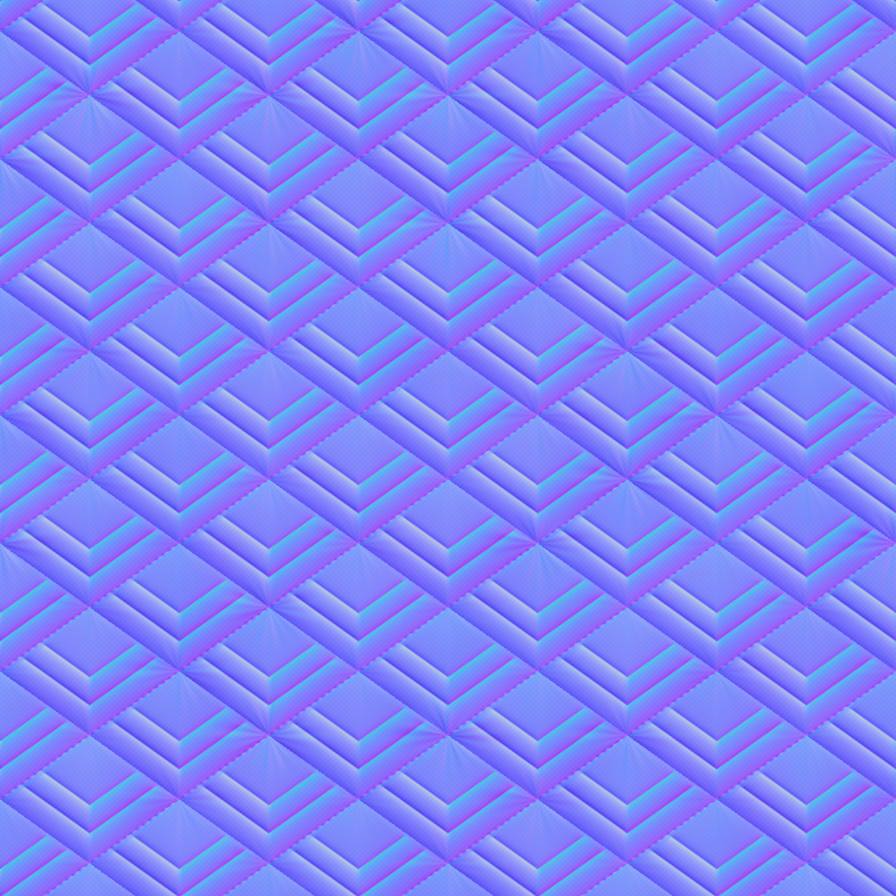
Give the GLSL for this texture map, as a Shadertoy shader.

```glsl
// Tangent-space normal map of quilted fabric: staggered diamonds, 5 across and
// 7 down, each padded in chevron bands. Tilts from rolled edges, stitches,
// puckers and weave are summed, then turned into a unit normal.

const vec2 REPEATS = vec2(5.0, 7.0);
const float TAU = 6.2831853;

float hash(vec2 p) {
    return fract(sin(dot(p, vec2(127.1, 311.7))) * 43758.5453);
}

// Value noise that wraps after a whole number of cells
float wrapNoise(vec2 p, vec2 period) {
    vec2 i = floor(p), f = fract(p);
    f = f * f * (3.0 - 2.0 * f);
    vec2 a = mod(i, period), b = mod(i + 1.0, period);
    return mix(mix(hash(a), hash(vec2(b.x, a.y)), f.x),
               mix(hash(vec2(a.x, b.y)), hash(b), f.x), f.y);
}

// Padding rolls down into a groove at d = 0 from both sides
float grooveTilt(float d, float soft) {
    float above = -0.62 * exp(-abs(d) / 0.028);
    float below = 0.60 * exp(-abs(d) / 0.045);
    return mix(below, above, smoothstep(-soft, soft, d));
}

// Thread dashes on a seam, as a tilt along the thread
float stitch(float across, float along, float soft) {
    float w = max(0.014, soft);
    return 0.2 * exp(-across * across / (w * w)) * cos(TAU * 14.0 * along);
}

// Creases fanning out of the point where four diamonds meet
vec2 puckerTilt(vec2 fromCorner, vec2 corner) {
    vec2 lattice = vec2(corner.x - corner.y, corner.x + corner.y) * 0.5;
    vec2 id = floor(2.0 * mod(lattice + 0.25, REPEATS));
    vec2 r = vec2(fromCorner.x - fromCorner.y, fromCorner.x + fromCorner.y) * 0.5 / REPEATS;
    float len = length(r) + 0.0001;
    float angle = atan(r.y, r.x);
    float phase = TAU * hash(id + 3.7);
    float crease = sin(11.0 * angle + phase) * sin(6.0 * angle + 2.3 * phase);
    float fade = smoothstep(0.5, 0.1, max(abs(fromCorner.x), abs(fromCorner.y)));
    float strength = 0.04 + 0.16 * pow(hash(id), 2.0);
    return vec2(-r.y, r.x) / len * crease * fade * strength * smoothstep(0.0, 0.012, len);
}

void mainImage(out vec4 fragColor, in vec2 fragCoord) {
    vec2 uv = fragCoord / iResolution.xy;
    float soft = max(0.014, 8.6 / iResolution.y);

    // Diamond coordinates: whole numbers lie on the seams
    vec2 p = REPEATS * uv - vec2(0.5, 0.255);
    vec2 d = vec2(p.x + p.y, p.y - p.x);
    vec2 cell = fract(d);
    float low = min(cell.x, cell.y);
    float high = max(cell.x, cell.y);
    float side = clamp((cell.x - cell.y) / 0.04, -1.0, 1.0);
    vec2 slant = normalize(REPEATS);

    // Rounded chevron bands below a nearly flat top panel
    float lowerBand = mix(-0.27, 0.16, low / 0.235);
    float middleBand = mix(-0.16, 0.25, (low - 0.235) / 0.22);
    float bands = mix(lowerBand, middleBand, smoothstep(-soft, soft, low - 0.235));
    float panel = smoothstep(-soft, soft, low - 0.455);
    float tilt = bands * (1.0 - panel);

    // Chevron grooves fade just before the upper seams
    float grooves = grooveTilt(low - 0.235, soft) + grooveTilt(low - 0.455, soft);
    tilt += grooves * smoothstep(1.0, 0.93, high);
    tilt -= 0.22 * exp(-low / 0.03) * smoothstep(0.0, soft, low);
    vec2 n = tilt * vec2(-side, 1.0) * slant;
    n.y += panel * mix(0.04, 0.19, smoothstep(0.45, 1.0, low));

    // Upper edges roll towards their neighbours
    float rim = 1.0 - high;
    n += 0.2 * exp(-rim / 0.035) * smoothstep(0.0, soft, rim) * vec2(side, 1.0) * slant;

    // Stitched seams and puckered corners
    vec2 corner = floor(d + 0.5);
    vec2 off = d - corner;
    n += stitch(off.x, d.y, soft) * vec2(slant.y, -slant.x);
    n += stitch(off.y, d.x, soft) * slant.yx;
    n += puckerTilt(off, corner);

    // Uneven padding and fine weave
    n += 0.07 * (vec2(wrapNoise(uv * vec2(20.0, 14.0), vec2(20.0, 14.0)),
                      wrapNoise(uv * vec2(15.0, 21.0) + 0.5, vec2(15.0, 21.0))) - 0.5);
    n += 0.022 * vec2(sin(TAU * 170.0 * (uv.x + uv.y)), sin(TAU * 170.0 * (uv.x - uv.y)));

    n *= min(1.0, 0.9 / max(length(n), 0.001));
    float z = sqrt(1.0 - dot(n, n));
    fragColor = vec4(0.5 + 0.5 * n, min(0.5 + 0.5 * z, 0.985), 1.0);
}
```
